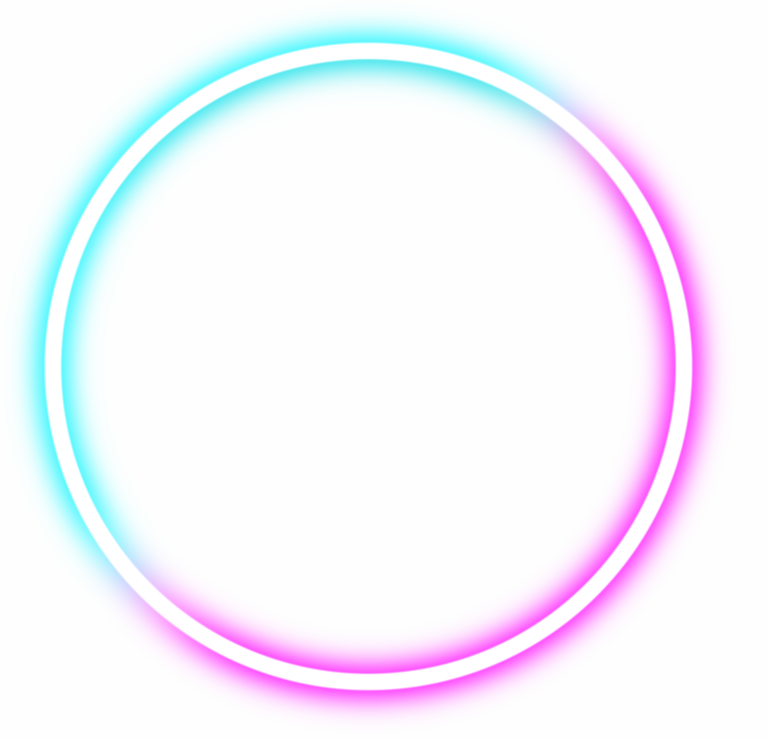
A Shadertoy shader for this background:

```glsl
#define CENTER vec2(0.4993, 0.5034)
#define RADIUS 0.4275
#define TUBE_HALF_WIDTH 0.0112
#define GLOW_WIDTH 0.031
#define SPLIT_ANGLE -0.75
#define CYAN vec3(0.26, 0.97, 1.0)
#define MAGENTA vec3(1.0, 0.22, 1.0)
#define TUBE_COLOR vec3(1.0)
#define PAPER_COLOR vec3(0.996, 0.998, 0.998)
#define TOP_SHADE 0.07

void mainImage(out vec4 fragColor, in vec2 fragCoord) {
    vec2 p = fragCoord / iResolution.y - CENTER;
    float pixel = 1.0 / iResolution.y;
    float radial = length(p);
    float ringDist = abs(radial - RADIUS);
    vec2 dir = p / max(radial, 1e-4);

    // Two tints fade past each other across a diagonal split
    float side = dot(dir, vec2(cos(SPLIT_ANGLE), sin(SPLIT_ANGLE)));
    float cyanAmount = 1.0 - smoothstep(-0.45, 0.1, side);
    float magentaAmount = smoothstep(-0.3, 0.4, side);

    // Soft halo on both sides of the tube
    float falloff = ringDist / GLOW_WIDTH;
    float glow = exp(-falloff * falloff);
    vec3 color = PAPER_COLOR;
    color *= mix(vec3(1.0), CYAN, cyanAmount * glow);
    color *= mix(vec3(1.0), MAGENTA, magentaAmount * glow);

    // Slight shade under the upper inner rim
    float inside = 1.0 - smoothstep(RADIUS - 0.01, RADIUS + 0.01, radial);
    color *= 1.0 - TOP_SHADE * inside * glow * smoothstep(0.3, 1.0, dir.y);

    // White tube with softened edges
    float softness = max(1.2 * pixel, 0.002);
    float tube = 1.0 - smoothstep(-softness, softness, ringDist - TUBE_HALF_WIDTH);
    color = mix(color, TUBE_COLOR, tube);

    fragColor = vec4(color, 1.0);
}
```
